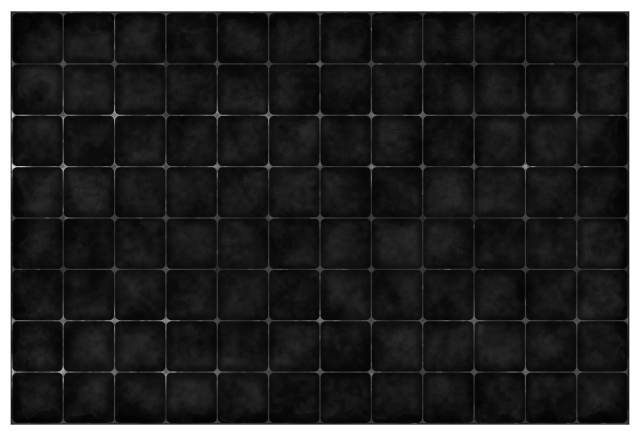
Write a Shadertoy shader that draws this texture.

```glsl
// Sheet of worn black stone tiles with thin chipped joints, framed by a white margin.
#define TILES vec2(12.0, 8.0)  // repeats across and down
#define TILE_SIZE 0.1178       // tile side, in canvas heights
#define JOINT 0.011            // half width of a joint, in tiles
#define CORNER 0.095           // corner radius of a tile
#define FRAME 0.022            // black rim outside the outer joints
#define STONE_DARK 0.043
#define STONE_LIGHT 0.145
#define JOINT_TONE 0.205
#define CHIP_TONE 0.48         // extra light on chipped joints
#define CRACK_DEPTH 0.2
#define CRACK_SCALE 4.5

float hash(vec2 p) {
    vec3 q = fract(p.xyx * 0.1031);
    q += dot(q, q.yzx + 33.33);
    return fract((q.x + q.y) * q.z);
}

float noise(vec2 p) {
    vec2 i = floor(p), f = fract(p);
    f = f * f * (3.0 - 2.0 * f);
    return mix(mix(hash(i), hash(i + vec2(1, 0)), f.x),
               mix(hash(i + vec2(0, 1)), hash(i + 1.0), f.x), f.y);
}

float fbm(vec2 p) {
    float sum = 0.0, amp = 0.5;
    for (int i = 0; i < 5; i++) {
        sum += amp * noise(p);
        p = mat2(1.6, 1.2, -1.2, 1.6) * p + 7.3;
        amp *= 0.5;
    }
    return sum;
}

// Gap between the two nearest cell points: zero along a crack.
float crackGap(vec2 p) {
    vec2 cell = floor(p);
    float near = 9.0, second = 9.0;
    for (int y = -1; y <= 1; y++)
    for (int x = -1; x <= 1; x++) {
        vec2 c = cell + vec2(x, y);
        float d = length(c + vec2(hash(c), hash(c + 41.7)) - p);
        second = min(second, max(near, d));
        near = min(near, d);
    }
    return second - near;
}

float roundedBox(vec2 p, float halfSide, float radius) {
    vec2 q = abs(p) - halfSide + radius;
    return length(max(q, 0.0)) + min(max(q.x, q.y), 0.0) - radius;
}

// Mottled stone, darker towards the tile edge and finely cracked.
float stoneTone(vec2 g, float tileDist) {
    float cloud = fbm(g * 1.9 + 13.0);
    float grain = fbm(g * 9.0 + 50.0);
    float mottle = clamp((0.7 * cloud + 0.3 * grain - 0.28) * 2.4, 0.0, 1.0);
    float tone = mix(STONE_DARK, STONE_LIGHT, mottle);
    tone *= 0.93 + 0.14 * hash(floor(g) + 3.0);
    float fade = 0.1 + 0.28 * noise(g * 2.3 + 80.0);
    tone *= mix(0.56, 1.05, smoothstep(0.0, fade, -tileDist));
    float gap = crackGap(g * CRACK_SCALE + 0.8 * fbm(g * 5.0));
    float cracked = smoothstep(0.4, 0.65, noise(g * 1.7 + 21.0));
    return tone * (1.0 - CRACK_DEPTH * cracked * (1.0 - smoothstep(0.02, 0.08, gap)));
}

// Joint light: chips gather around some crossings, mostly at the left.
float jointTone(vec2 g) {
    vec2 node = floor(g + 0.5);
    float reach = length(g - node);
    float rowWear = 0.5 + 0.5 * cos(1.5708 * (node.y - 1.5));
    float leftWear = exp(-node.x * 0.22);
    float wear = rowWear * (0.25 + 1.1 * leftWear) * (0.4 + 0.8 * hash(node + 9.0));
    wear *= 1.0 - 0.85 * smoothstep(0.05, 0.5, reach);
    float ragged = noise(g * 13.0 + 5.0);
    float fleck = smoothstep(0.72, 0.9, noise(g * 6.0 + 60.0)) * 0.4;
    float body = JOINT_TONE * (0.7 + 0.5 * noise(g * 3.0 + 31.0));
    return body + CHIP_TONE * (wear * (0.35 + 0.85 * ragged) + fleck * ragged);
}

void mainImage(out vec4 fragColor, in vec2 fragCoord) {
    // Tile coordinates: one unit per tile, from the lower left of the sheet
    vec2 g = (fragCoord - 0.5 * iResolution.xy) / (iResolution.y * TILE_SIZE) + 0.5 * TILES;
    float px = 1.0 / (iResolution.y * TILE_SIZE);
    vec2 toEdge = min(g, TILES - g);
    float edge = min(toEdge.x, toEdge.y);

    // Tiles and the joints between their rounded corners
    float tileDist = roundedBox(fract(g) - 0.5, 0.5 - JOINT, CORNER);
    float joint = clamp(0.5 + tileDist / px, 0.0, 1.0);
    float tone = stoneTone(g, tileDist);

    // Soot creeping in from the sheet border, with pale wisps at its rim
    float drift = fbm(g * 2.6 + 90.0);
    float sootDist = edge - 0.75 * (drift - 0.32);
    float border = 1.0 - smoothstep(0.2, 0.8, edge);
    float wisp = 1.0 - smoothstep(0.0, 0.06, abs(sootDist - 0.1));
    tone *= mix(0.42, 1.0, smoothstep(-0.1, 0.35, sootDist));
    tone += 0.04 * wisp * border * noise(g * 5.0);
    tone = mix(tone, jointTone(g), joint);

    // Black rim, then the white margin
    tone = mix(0.04, tone, clamp(0.5 + (edge + 0.5 * JOINT) / px, 0.0, 1.0));
    tone = mix(1.0, tone, clamp(0.5 + (edge + FRAME) / px, 0.0, 1.0));
    fragColor = vec4(vec3(tone), 1.0);
}
```
